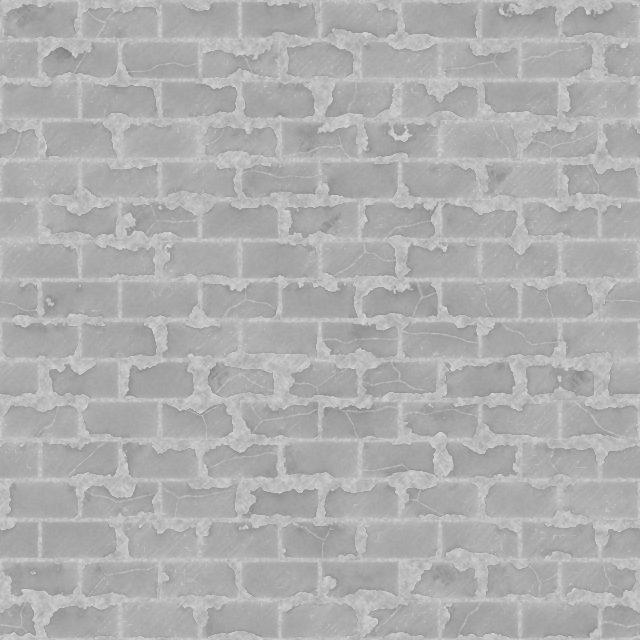
Reproduce this texture map procedurally as a Shadertoy shader.

```glsl
// Worn grey brick wall in running bond: pale joints, chipped edges, cracks, pits and scratches.

const float COLUMNS = 8.0;        // bricks across
const float ROWS = 16.0;          // courses down; one course is the unit of length
const float JOINT_HALF = 0.045;
const float FACE_TONE = 0.66;
const float JOINT_TONE = 0.755;
const float BROKEN_TONE = 0.725;
const float CRACK_TONE = 0.77;
const float CHIP_START = 0.56;    // noise level where chipping begins
const float CHIP_REACH = 1.9;
const float CRACK_CHANCE = 0.34;
const float CRACK_HALF = 0.016;
const float PIT_CHANCE = 0.08;

float hash1(vec2 p) {
    vec3 h = fract(vec3(p.xyx) * 0.1031);
    h += dot(h, h.yzx + 33.33);
    return fract((h.x + h.y) * h.z);
}

vec2 hash2(vec2 p) {
    return vec2(hash1(p + 17.0), hash1(p + 59.0));
}

// Value noise that wraps after the given period.
float noise(vec2 p, vec2 period) {
    vec2 i = floor(p), f = fract(p);
    f = f * f * (3.0 - 2.0 * f);
    vec2 a = mod(i, period), b = mod(i + 1.0, period);
    return mix(mix(hash1(a), hash1(vec2(b.x, a.y)), f.x),
               mix(hash1(vec2(a.x, b.y)), hash1(b), f.x), f.y);
}

float wallNoise(vec2 p, float freq) {
    return noise(p * freq, vec2(ROWS * freq));
}

float fbm(vec2 p, float freq) {
    float sum = 0.0, amp = 0.5;
    for (int i = 0; i < 5; i++) {
        sum += amp * wallNoise(p, freq);
        freq *= 2.0;
        amp *= 0.5;
    }
    return sum / 0.97;
}

// Noise stretched along one diagonal.
float streaks(vec2 p, vec2 freq) {
    return noise(vec2(p.x + p.y, p.x - p.y) * freq, ROWS * freq);
}

// Distance to a few arms that leave a random hub.
float crackDistance(vec2 p, vec2 id) {
    vec2 v = p - (hash2(id + 7.0) - 0.5) * vec2(1.2, 0.5);
    float turn = 6.2832 * hash1(id + 23.0);
    float arms = 2.0 + floor(2.0 * hash1(id + 31.0));
    float d = 9.0;
    for (float i = 0.0; i < arms; i++) {
        float angle = turn + 6.2832 * i / arms + 0.9 * (hash1(id + 41.0 + i) - 0.5);
        vec2 dir = vec2(cos(angle), sin(angle));
        d = min(d, length(v - dir * max(dot(v, dir), 0.0)));
    }
    return d;
}

void mainImage(out vec4 fragColor, in vec2 fragCoord) {
    vec2 q = fragCoord / iResolution.xy * ROWS;
    float soft = ROWS / iResolution.y;

    // Brick layout
    float row = floor(q.y);
    float x = q.x * COLUMNS / ROWS + 0.5 * (1.0 - mod(row, 2.0));
    vec2 id = vec2(mod(floor(x), COLUMNS), row);
    vec2 halfSize = vec2(0.5 * ROWS / COLUMNS, 0.5);
    vec2 local = (vec2(fract(x), fract(q.y)) - 0.5) * 2.0 * halfSize;
    vec2 nearSide = halfSize + local, farSide = halfSize - local;
    float edge = min(min(nearSide.x, farSide.x), min(nearSide.y, farSide.y));
    edge += 0.025 * (wallNoise(q, 8.0) - 0.5);

    // Shared textures
    float grain = wallNoise(q, 20.0) - 0.5;
    float rough = fbm(q, 6.0) - 0.5;
    float scratch = streaks(q, vec2(2.0, 13.0)) - 0.5;
    float hatch = max(scratch, streaks(q.yx + 3.0, vec2(13.0, 3.0)) - 0.5);
    float cloud = fbm(q + 5.0, 1.0);

    // Face with soft bevel, scratches and pale specks
    float tone = FACE_TONE + 0.10 * (cloud - 0.5) + 0.025 * (hash1(id + 3.0) - 0.5);
    tone += 0.035 * scratch * smoothstep(0.35, 0.65, cloud) + 0.025 * grain;
    tone += 0.05 * exp(-max(edge - JOINT_HALF, 0.0) / 0.07);
    tone += 0.06 * smoothstep(0.82, 0.95, wallNoise(q, 13.0)) * smoothstep(0.45, 0.65, cloud);

    // Dark pits
    vec2 pitOffset = local - (hash2(id + 71.0) - 0.5) * vec2(1.2, 0.4);
    float pit = smoothstep(0.32, 0.12, length(pitOffset) + 0.5 * rough);
    tone -= pit * step(hash1(id + 83.0), PIT_CHANCE) * (0.07 - 0.10 * hatch);

    // Cracks
    vec2 bend = vec2(wallNoise(q, 3.0), wallNoise(q + 8.0, 3.0)) - 0.5;
    float crack = crackDistance(local + 0.14 * bend + 0.05 * rough, id);
    float cracked = step(hash1(id + 97.0), CRACK_CHANCE);
    tone -= cracked * 0.025 * exp(-crack / 0.08);
    float line = smoothstep(CRACK_HALF + soft, CRACK_HALF - soft, crack);
    tone = mix(tone, CRACK_TONE + 0.06 * grain, cracked * line * (0.75 + 0.5 * grain));

    // Joints
    float joint = smoothstep(JOINT_HALF + soft, JOINT_HALF - soft, edge);
    tone = mix(tone, JOINT_TONE + 0.10 * grain + 0.06 * rough, joint);

    // Chipped rims, deepest at the top and left, with a shaded step
    float rim = min(min(nearSide.x, farSide.y), 1.7 * min(farSide.x, nearSide.y));
    float damage = max(fbm(q + 11.0, 1.0) - 0.03, fbm(q + floor(13.0 * hash2(id)), 1.0));
    float depth = CHIP_REACH * (damage - CHIP_START);
    float step0 = rim - depth - 0.2 * rough;
    float chipped = smoothstep(0.0, 0.12, depth);
    tone -= 0.085 * chipped * exp(-max(step0, 0.0) / 0.13) * (1.0 - joint);
    float broken = chipped * smoothstep(soft, -soft, step0);
    float rubble = BROKEN_TONE + 0.16 * rough + 0.07 * hatch + 0.06 * grain;
    rubble += 0.05 * exp(-abs(step0) / 0.05);
    tone = mix(tone, rubble, broken);

    fragColor = vec4(vec3(clamp(tone, 0.0, 1.0)), 1.0);
}
```
